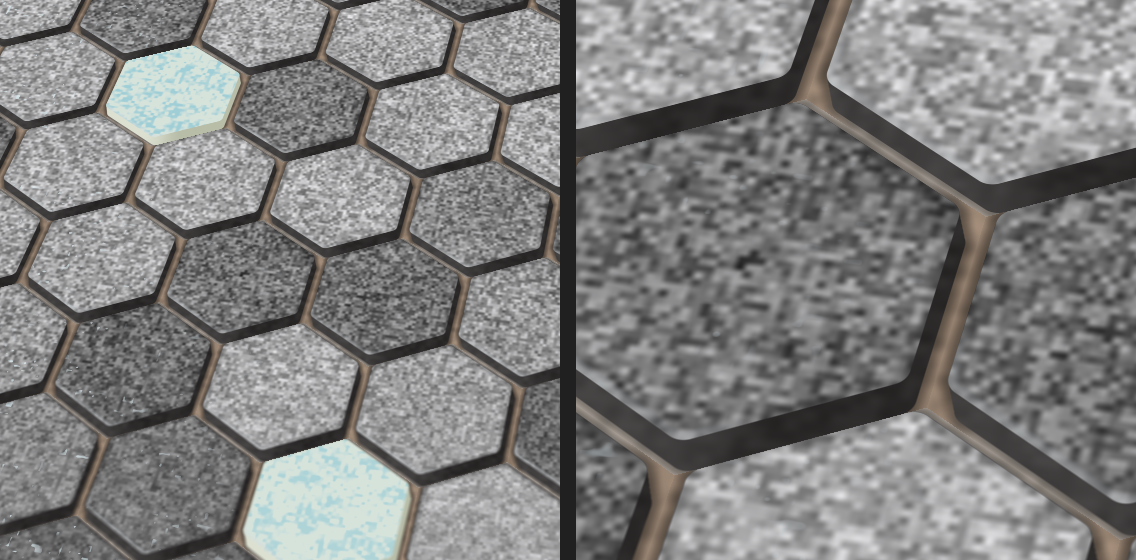
Left: the whole. Right: its middle third, enlarged.
This pattern is drawn by a WebGL 1 fragment shader. Its source:

```glsl
precision highp float;

uniform vec2 u_resolution;

const float SQRT3 = 1.7320508;
const float APOTHEM = 0.456;
const float CORNER = 0.05;
const vec2 RISE = vec2(0.034, 0.084); // visible wall height on the floor plane

float hash(vec2 p) {
  vec3 h = fract(vec3(p.xyx) * 0.1031);
  h += dot(h, h.yzx + 33.33);
  return fract((h.x + h.y) * h.z);
}

float noise(vec2 p) {
  vec2 cell = floor(p);
  vec2 f = fract(p);
  f = f * f * (3.0 - 2.0 * f);
  float low = mix(hash(cell), hash(cell + vec2(1.0, 0.0)), f.x);
  float high = mix(hash(cell + vec2(0.0, 1.0)), hash(cell + 1.0), f.x);
  return mix(low, high, f.y);
}

// Inverse perspective: screen (y down) to floor, with unit tile spacing
vec2 screenToFloor(vec2 q) {
  vec2 across = vec2(0.2458, 0.0270) + 0.0155 * q;
  vec2 down = vec2(0.0434, 0.1566) + 0.0563 * q;
  vec2 offset = q - vec2(0.431, 0.492);
  float det = across.x * down.y - across.y * down.x;
  float i = (offset.x * down.y - offset.y * down.x) / det;
  float j = (across.x * offset.y - across.y * offset.x) / det;
  return vec2(i + 0.5 * j, 0.5 * SQRT3 * j);
}

// Offset from the nearest point of the triangular lattice
vec2 hexLocal(vec2 p) {
  vec2 period = vec2(1.0, SQRT3);
  vec2 a = mod(p + 0.5 * period, period) - 0.5 * period;
  vec2 b = mod(p, period) - 0.5 * period;
  return dot(a, a) < dot(b, b) ? a : b;
}

float roundedHexagon(vec2 p, float apothem, float radius) {
  vec2 n = vec2(-0.5 * SQRT3, 0.5);
  float r = apothem - radius;
  p = abs(p.yx);
  p -= 2.0 * min(dot(n, p), 0.0) * n;
  p -= vec2(clamp(p.x, -r / SQRT3, r / SQRT3), r);
  return length(p) * sign(p.y) - radius;
}

// Hexagon swept along the wall direction
float tileBody(vec2 p, vec2 rise) {
  float d = 10.0;
  for (int k = 0; k <= 6; k++) {
    d = min(d, roundedHexagon(p - rise * float(k) / 6.0, APOTHEM, CORNER));
  }
  return d;
}

vec3 groutColor(vec2 p, vec2 local, float bodyDist) {
  float channel = smoothstep(0.34, 0.47, abs(local.x));
  vec3 color = mix(vec3(0.76, 0.72, 0.68), vec3(0.60, 0.52, 0.45), channel);
  color *= 0.88 + 0.2 * noise(p * 28.0);
  return color * mix(0.62, 1.0, smoothstep(0.0, 0.035, bodyDist));
}

vec3 stoneColor(vec2 p, vec2 seed, float blur, float sheen) {
  float tone = mix(0.42, 0.65, smoothstep(0.1, 0.75, hash(seed + 17.0)));
  float fine = noise(p * 46.0 + seed * 7.0) - 0.5;
  float coarse = noise(p * 23.0 + seed * 3.0) - 0.5;
  float cloud = noise(p * 4.0 + seed) - 0.5;
  float grain = fine * mix(0.38, 0.17, blur) + coarse * 0.16 + cloud * 0.06;
  float glint = smoothstep(0.82, 0.96, noise(p * 34.0 + 51.0));
  glint *= smoothstep(0.4, 0.7, noise(p * 5.0 + 9.0)) * sheen;
  vec3 color = vec3(tone + grain) * vec3(1.0, 0.997, 1.005);
  return mix(color, vec3(0.86, 0.93, 0.95), glint * 0.75);
}

vec3 glassColor(vec2 p, float blur) {
  float specks = noise(p * 38.0) * 0.6 + noise(p * 11.0) * 0.4;
  float tint = smoothstep(0.42, 0.8, specks) * mix(0.9, 0.65, blur);
  return mix(vec3(0.84, 0.89, 0.86), vec3(0.60, 0.80, 0.84), tint);
}

void main() {
  vec2 uv = gl_FragCoord.xy / u_resolution;
  vec2 q = vec2(uv.x, 1.0 - uv.y);
  vec2 p = screenToFloor(q);

  // Cells are centred on the whole body, so each wall stays inside its cell
  vec2 local = hexLocal(p - 0.5 * RISE);
  vec2 f = local + 0.5 * RISE;
  vec2 center = p - f;
  float row = floor(center.y * 2.0 / SQRT3 + 0.5);
  float column = floor(center.x - 0.5 * row + 0.5);
  vec2 seed = vec2(column, row);
  bool isGlass = mod(column + 0.5, 5.0) < 1.0 && mod(row + 2.5, 4.0) < 1.0;

  float blur = smoothstep(0.5, 1.0, q.y);
  float edge = 3.0 / min(u_resolution.x, u_resolution.y) + 0.012 * blur;
  float faceDist = roundedHexagon(f, APOTHEM, CORNER);
  float bodyDist = tileBody(f, RISE);
  float sheen = smoothstep(0.65, 0.0, q.x);
  float frontLeft = smoothstep(0.6, 0.95, dot(f, vec2(-0.5, 0.866)) / (length(f) + 0.001));

  vec3 face = isGlass ? glassColor(p, blur) : stoneColor(p, seed, blur, sheen);
  vec3 wall = vec3(0.14, 0.13, 0.13) + 0.09 * frontLeft + 0.05 * noise(p * 30.0);
  if (isGlass) wall = mix(vec3(0.72, 0.74, 0.66), vec3(0.86, 0.88, 0.82), frontLeft);

  // Worn bevel, brightest along the front left edge
  float bevel = smoothstep(-0.035, -0.008, faceDist);
  float wear = frontLeft * (0.35 + 0.65 * noise(p * 17.0));
  face *= isGlass ? 1.0 : 1.0 - 0.16 * bevel;
  face = mix(face, vec3(0.84, 0.86, 0.87), bevel * wear * 0.65);

  vec3 color = groutColor(p, local, bodyDist);
  color = mix(wall, color, smoothstep(-edge, edge, bodyDist));
  color = mix(face, color, smoothstep(-edge, edge, faceDist));
  gl_FragColor = vec4(color, 1.0);
}
```
